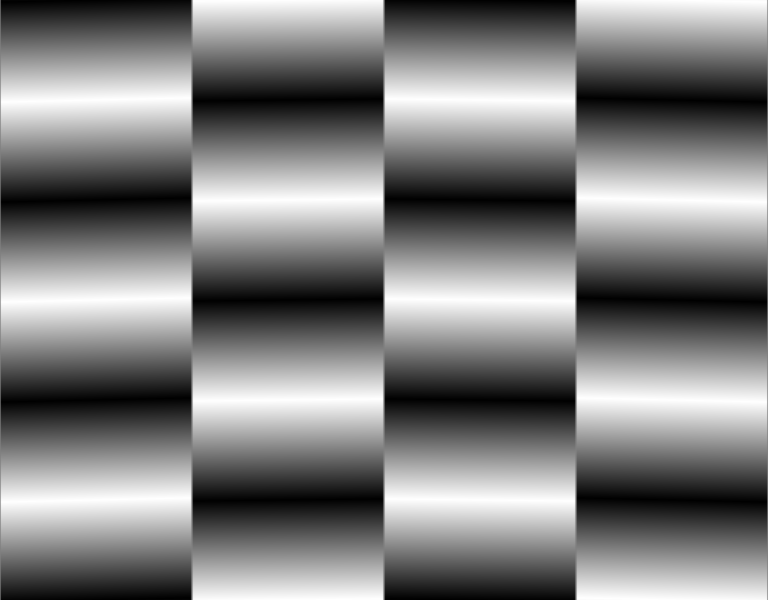
Reproduce this pattern procedurally as a Shadertoy shader.

```glsl
// Woven checker of smooth grey ramps: four columns, each a vertical triangle
// wave between black and white, with every other column inverted.
// A slight slope per column tilts the bands; whole repeats make it tile.

const float COLUMNS   = 4.0;    // columns across, even so that inversion wraps
const float WAVES     = 3.0;    // black-white-black waves down each column
const float TILT      = 0.007;  // largest band slope, as a share of the height
const float EDGE_SOFT = 0.008;  // half width of a column seam, in columns
const vec3  DARK      = vec3(0.0);
const vec3  LIGHT     = vec3(1.0);
const float PI        = 3.14159;

// Linear ramp 0 -> 1 -> 0 over one unit
float triangleWave(float t) {
    return 1.0 - abs(2.0 * fract(t) - 1.0);
}

// Slope changes gradually from rising in the first column to falling in the last
float columnTilt(float column) {
    return TILT * cos(PI * column / (COLUMNS - 1.0));
}

// +1 or -1 by column parity, fading to 0 at the seams
float columnPolarity(float column, float across) {
    float parity = 1.0 - 2.0 * mod(column, 2.0);
    float seamDistance = 0.5 - abs(across - 0.5);
    return parity * clamp(seamDistance / EDGE_SOFT, 0.0, 1.0);
}

void mainImage(out vec4 fragColor, in vec2 fragCoord) {
    vec2 uv = fragCoord / iResolution.xy;

    // Column index and position inside the column
    float x = uv.x * COLUMNS;
    float column = mod(floor(x), COLUMNS);
    float across = fract(x);

    // Tilted vertical ramp, inverted in alternate columns
    float height = uv.y - columnTilt(column) * (across - 0.5);
    float ramp = triangleWave(height * WAVES);
    float shade = 0.5 + (ramp - 0.5) * columnPolarity(column, across);

    fragColor = vec4(mix(DARK, LIGHT, shade), 1.0);
}
```
